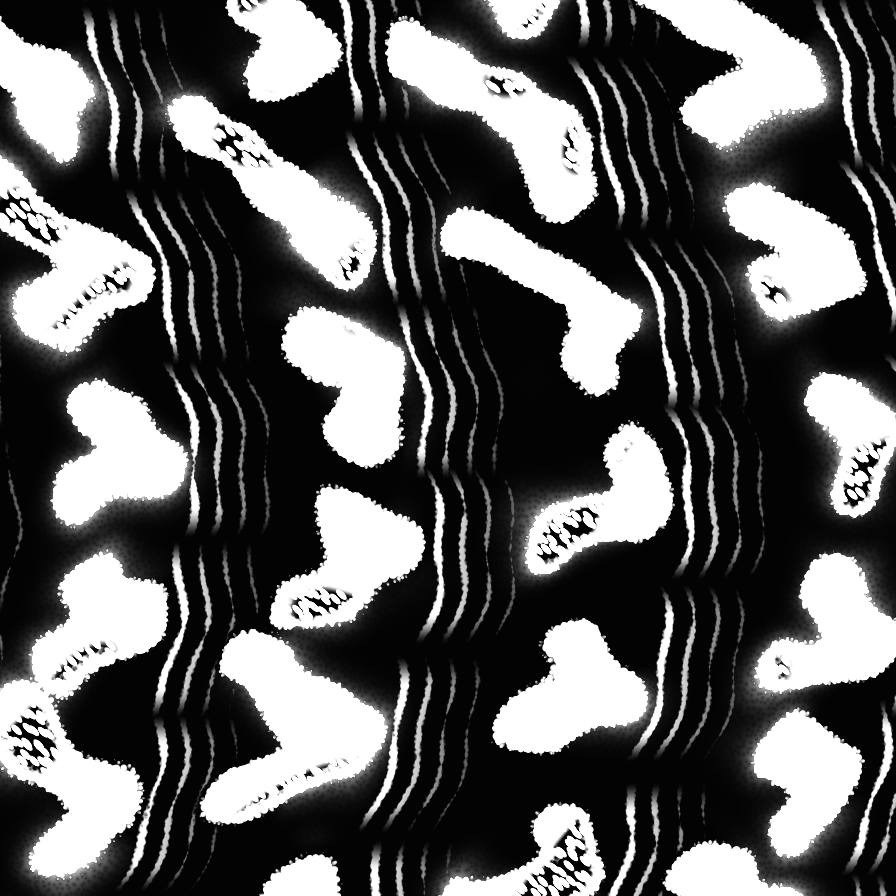
Give the GLSL for this pattern, as a WebGL 1 fragment shader.

```glsl
precision highp float;
// White coral-like lobes in bent, staggered columns on black, each followed on
// its right by thin fading ripples. Lobes are bent tapered capsules in jittered
// cells; layered sines warp them and cellular noise roughens their edges.

uniform vec2 u_resolution;

const vec2 CELL = vec2(0.275, 0.2);
const vec3 INK = vec3(0.01);
const vec3 PAPER = vec3(1.0);

float hash(vec2 p) {
  return fract(sin(dot(p, vec2(127.1, 311.7))) * 43758.5);
}

float layeredSines(vec2 p) {
  float a = sin(p.x + 1.7 * sin(p.y * 0.8));
  float b = sin(p.y * 1.9 - p.x * 1.3 + 2.0 * sin(p.x * 0.7));
  return (a + 0.6 * b) / 1.6;
}

// Distance to the nearest jittered point, about 0 to 1.
float cellular(vec2 p) {
  vec2 base = floor(p);
  float nearest = 2.0;
  for (int j = -1; j <= 1; j++) {
    for (int i = -1; i <= 1; i++) {
      vec2 id = base + vec2(float(i), float(j));
      vec2 point = id + vec2(hash(id), hash(id + 17.3));
      nearest = min(nearest, length(p - point));
    }
  }
  return nearest;
}

float smoothMin(float a, float b, float k) {
  float h = max(k - abs(a - b), 0.0) / k;
  return min(a, b) - 0.25 * h * h * k;
}

float taperedCapsule(vec2 p, vec2 a, vec2 b, float ra, float rb) {
  vec2 ab = b - a;
  float h = clamp(dot(p - a, ab) / dot(ab, ab), 0.0, 1.0);
  return length(p - a - ab * h) - mix(ra, rb, h);
}

// Two limbs meeting at a joint on the right; some upper limbs reach far.
float lobe(vec2 p, vec2 id) {
  float reach = step(0.78 - 0.2 * step(2.0, id.x), hash(id + 3.1));
  vec2 top = vec2(mix(-0.07, 0.03, hash(id + 5.7)), 0.046);
  top = mix(top, vec2(-0.1, 0.105), reach);
  vec2 joint = vec2(0.032, mix(-0.025, 0.025, hash(id + 8.2)));
  vec2 foot = vec2(mix(-0.075, 0.025, hash(id + 11.9)), -0.046);
  float thick = mix(0.03, 0.037, hash(id + 14.4));
  float upper = taperedCapsule(p, top, joint, thick, 0.032);
  float lower = taperedCapsule(p, joint, foot, 0.031, thick);
  return smoothMin(upper, lower, 0.02);
}

// Bowed upright lines, thinner and dimmer with distance from the lobe.
float ripples(vec2 p, float seed, float grain, float pixel) {
  float spacing = 0.027;
  float t = p.x - 0.072 + 1.4 * p.y * p.y + 0.004 * sin(p.y * 55.0 + seed * 6.3);
  float lineDist = abs(fract(t / spacing) - 0.5) * spacing;
  float order = floor(t / spacing);
  float fade = exp(-14.0 * max(t, 0.0));
  float gaps = layeredSines(vec2(p.y * 60.0 + seed * 20.0, order * 2.3 + seed));
  float width = 0.0052 * fade - 0.0025 * max(gaps, 0.0) - 0.003 * (grain - 0.4);
  float stripe = 1.0 - smoothstep(width - pixel, width + 1.5 * pixel, lineDist);
  float span = 1.0 - smoothstep(0.065, 0.1, abs(p.y + 0.02 * (seed - 0.5)));
  float range = step(0.0, order) * step(order, 3.0);
  return stripe * span * range * min(1.0, 1.4 * fade);
}

void main() {
  float pixel = 1.0 / u_resolution.y;
  vec2 p = gl_FragCoord.xy * pixel;
  float grain = cellular(p * 170.0);

  // Bend the columns, then wobble the outlines.
  vec2 bent = p + vec2(0.07 - 0.06 * cos((p.y - 0.42) * 4.5), 0.0);
  vec2 wobble = vec2(layeredSines(p * 27.0), layeredSines(p.yx * 31.0 + 4.0));
  vec2 warped = bent + 0.011 * wobble;

  // Gather the nearest lobe and the brightest ripple.
  float dist = 1.0;
  float wave = 0.0;
  for (int i = -1; i <= 1; i++) {
    float column = floor(bent.x / CELL.x) + float(i);
    float stagger = 0.35 * column;
    for (int j = -1; j <= 1; j++) {
      float row = floor(bent.y / CELL.y - stagger) + float(j);
      vec2 id = vec2(column, row);
      vec2 jitter = vec2(hash(id + 0.7), hash(id + 2.3)) - 0.5;
      vec2 center = (id + vec2(0.5, 0.5 + stagger)) * CELL + 0.024 * jitter;
      dist = smoothMin(dist, lobe(warped - center, id), 0.012);
      wave = max(wave, ripples(bent - center, hash(id + 9.6), grain, pixel));
    }
  }
  dist += 0.007 * (grain - 0.45);

  // Solid lobes, with dark slanted flecks deep inside a few of them.
  float light = 1.0 - smoothstep(-1.2 * pixel, 1.2 * pixel, dist);
  vec2 slanted = vec2(p.x + p.y, (p.y - p.x) * 0.45);
  float fleck = smoothstep(0.42, 0.52, cellular(slanted * 95.0));
  float patchMask = smoothstep(0.5, 0.65, layeredSines(p * 17.0 + 2.0));
  light *= 1.0 - fleck * patchMask * (1.0 - smoothstep(-0.018, -0.012, dist));

  // Patchy grey haze along the outlines, and a dark moat before the ripples.
  float hazePatch = smoothstep(-0.2, 0.8, layeredSines(p * 15.0 + 7.0));
  float haze = 0.75 * exp(-max(dist, 0.0) / 0.01) * hazePatch * (0.3 + grain);
  wave *= smoothstep(0.004, 0.01, dist);
  light = max(light, max(wave, haze * step(0.0, dist)));

  gl_FragColor = vec4(mix(INK, PAPER, clamp(light, 0.0, 1.0)), 1.0);
}
```
